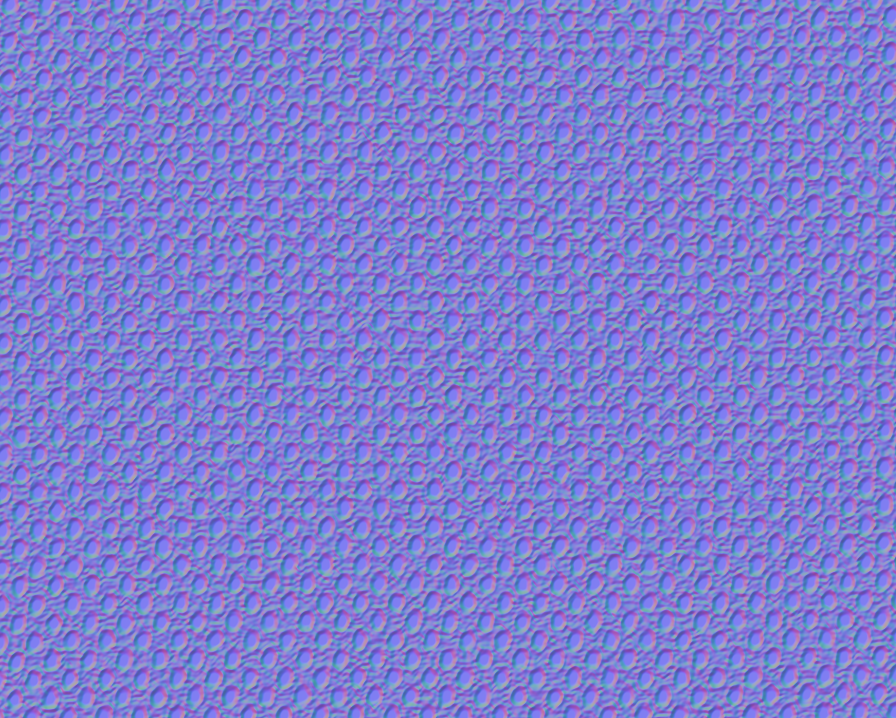
This texture map is drawn by a Shadertoy shader. Its source:

```glsl
// Tangent-space normal map of a knitted mesh: staggered oval eyelets with raised
// rims, and short broken threads filling the patches between them.
// A height field is built in cell units, then differentiated into a normal.

const float TAU = 6.2831853;
const vec2 REPEATS = vec2(24.9, 19.1);    // eyelet pairs across and down
const vec2 EYELET_RADIUS = vec2(0.200, 0.255);
const float THREADS_PER_CELL = 6.0;

float hash(vec2 p) {
    vec3 q = fract(vec3(p.xyx) * 0.1031);
    q += dot(q, q.yzx + 33.33);
    return fract((q.x + q.y) * q.z);
}

float noise(vec2 p) {
    vec2 i = floor(p), f = fract(p);
    f = f * f * (3.0 - 2.0 * f);
    return mix(mix(hash(i), hash(i + vec2(1, 0)), f.x),
               mix(hash(i + vec2(0, 1)), hash(i + vec2(1, 1)), f.x), f.y);
}

// Scaled distance to the eyelet nearest in one square lattice; 1.0 is its edge
float latticeDistance(vec2 cell, vec2 offset) {
    vec2 id = floor(cell - offset + 0.5);
    vec2 local = cell - offset - id;
    float seed = hash(id + 7.3 * offset + 91.0);
    local.x -= 0.10 * local.y;                       // slight lean
    local += 0.02 * (vec2(seed, fract(seed * 17.0)) - 0.5);
    return length(local / EYELET_RADIUS) / mix(0.95, 1.05, seed);
}

// Distance over both staggered lattices, with a frayed edge
float eyeletDistance(vec2 cell) {
    float d = min(latticeDistance(cell, vec2(0.0)), latticeDistance(cell, vec2(0.5)));
    return d + 0.22 * (noise(cell * 7.0 + 60.0) - 0.5);
}

float clothMask(float d) {
    return smoothstep(0.55, 1.2, d);
}

// Short yarns: horizontal waves with shifted phase, plus knotted fibres
float threadHeight(vec2 cell) {
    float shift = noise(cell * vec2(5.0, 2.5) + 40.0);
    float wave = sin(TAU * (THREADS_PER_CELL * cell.y + 1.3 * shift));
    float breaks = mix(0.2, 1.0, noise(cell * vec2(6.0, 7.0) + 130.0));
    float knots = noise(cell * vec2(8.0, 11.0) + 200.0) - 0.5;
    return 0.013 * wave * breaks + 0.075 * knots;
}

float meshHeight(vec2 cell) {
    float d = eyeletDistance(cell);
    float cloth = clothMask(d);
    float rimOffset = (d - 1.2) / 0.26;
    float rim = exp(-rimOffset * rimOffset);
    return 0.078 * cloth + 0.026 * rim + cloth * threadHeight(cell);
}

// Canvas position (-0.5 to 0.5) to lattice position, with the cloth's slight skew
vec2 clothCell(vec2 p) {
    vec2 cell = p * REPEATS - vec2(0.15, 0.02);
    cell -= vec2(0.030 * cell.y, 0.016 * cell.x);
    return cell + 0.12 * sin(vec2(5.0, 4.0) * p.yx);
}

void mainImage(out vec4 fragColor, in vec2 fragCoord) {
    vec2 cell = clothCell(fragCoord / iResolution.xy - 0.5);

    // Central differences, wide enough to soften the finest fibres
    vec2 e = vec2(0.036, 0.0);
    vec2 slope = vec2(meshHeight(cell + e.xy) - meshHeight(cell - e.xy),
                      meshHeight(cell + e.yx) - meshHeight(cell - e.yx)) / (2.0 * e.x);

    // Red follows the rise to the right, green the fall upward
    vec3 normal = normalize(vec3(slope.x, -slope.y, 0.75));
    vec3 colour = vec3(0.5, 0.495, 0.50) + vec3(0.29, 0.25, 0.45) * normal;

    // Cloth is duller than the smooth eyelet floors
    colour.b -= 0.085 * clothMask(eyeletDistance(cell));
    fragColor = vec4(colour, 1.0);
}
```
